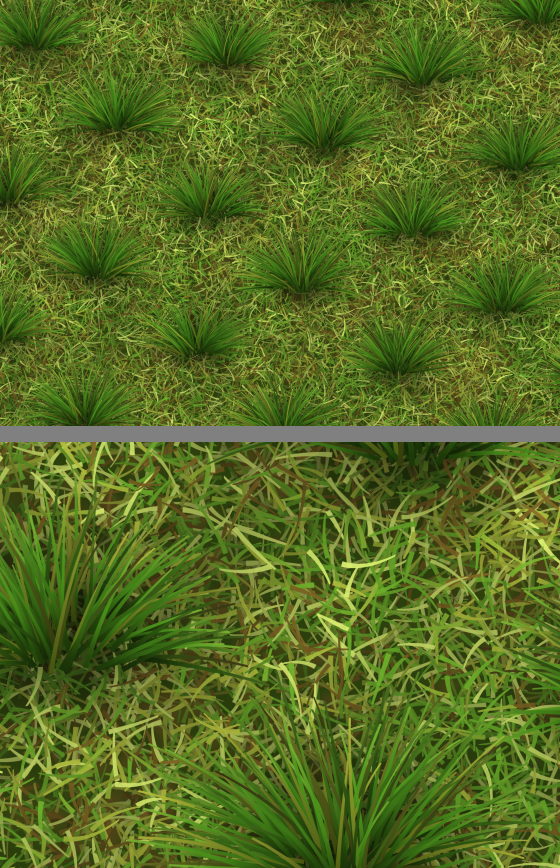
Top, the full canvas; bottom, a detail of the centre.
This texture is drawn by a Shadertoy shader. Its source:

```glsl
// Grass tufts on a skewed lattice over a mat of short, tangled turf.
// Turf: rotated grids of random short blades, tinted by gradient noise.
// Tufts: fans of drooping blades painted from back to front.

vec4 hash4(vec2 p) {
    vec4 q = fract(p.xyxy * vec4(.1031, .1030, .0973, .1099));
    q += dot(q, q.wzxy + 33.33);
    return fract((q.xxyz + q.yzzw) * q.zywx);
}

float gradientNoise(vec2 p) {
    vec2 i = floor(p), f = fract(p), u = f * f * (3. - 2. * f);
    vec2 e = vec2(0, 1);
    float a = dot(hash4(i).xy - .5, f);
    float b = dot(hash4(i + e.yx).xy - .5, f - e.yx);
    float c = dot(hash4(i + e.xy).xy - .5, f - e.xy);
    float d = dot(hash4(i + e.yy).xy - .5, f - e.yy);
    return 2. * mix(mix(a, b, u.x), mix(c, d, u.x), u.y);
}

mat2 rotation(float a) {
    return mat2(cos(a), sin(a), -sin(a), cos(a));
}

// Coverage of a curved, tapering blade rooted at the origin; angle is from up
float blade(vec2 q, float angle, float len, float bend, float halfWidth) {
    vec2 dir = vec2(sin(angle), cos(angle));
    float along = dot(q, dir);
    float across = dot(q, vec2(dir.y, -dir.x)) - bend * along * along / len;
    float w = halfWidth * (1. - .6 * clamp(along / len, 0., 1.));
    float edge = .75 / iResolution.y;
    return (1. - smoothstep(w - edge, w + edge, abs(across)))
         * smoothstep(-edge, edge, along)
         * (1. - smoothstep(len - edge, len + edge, along));
}

vec3 turf(vec2 p) {
    float dry = gradientNoise(p * 6.) + .6 * gradientNoise(p * 15. + 7.);
    float light = gradientNoise(p * 9. + 31.);
    vec3 color = mix(vec3(.17, .25, .05), vec3(.31, .27, .09),
                     smoothstep(-.2, .5, gradientNoise(p * 45.) + dry * .5));
    for (int layer = 0; layer < 16; layer++) {
        float level = float(layer) / 15.;
        mat2 turn = rotation(float(layer) * 1.3);
        vec2 g = turn * p / .029 + float(layer) * 17.3;
        for (int k = 0; k < 9; k++) {
            vec2 cell = floor(g) + vec2(k % 3, k / 3) - 1.;
            vec4 r = hash4(cell + 211.);
            vec4 s = hash4(cell + 517.);
            float len = mix(.018, .046, s.x);
            float angle = r.z * 6.283;
            vec2 q = (g - cell - r.xy) * .029 * turn;
            q += .5 * len * vec2(sin(angle), cos(angle));
            float cover = blade(q, angle, len, s.y - .5, mix(.0013, .0022, s.z));

            // Mixed fresh, straw and brown blades, brighter toward the top
            vec3 tint = mix(vec3(.36, .58, .14), vec3(.58, .62, .20),
                            smoothstep(.3, .8, r.w + dry * .6));
            tint = mix(tint, vec3(.70, .77, .36), step(.76, s.w));
            tint = mix(tint, vec3(.43, .34, .12), step(s.w, .13 + dry * .12));
            tint *= mix(.62, 1.06, level) * mix(.8, 1.15, s.z) * (1. + .3 * light);
            color = mix(color, tint, cover * .92);
        }
    }
    return color;
}

vec3 paintTuft(vec3 color, vec2 q, vec2 id) {
    // Shade the turf beneath and inside the fan
    vec2 e = (q + vec2(0, .025)) / vec2(.105, .075);
    color *= 1. - .62 * exp(-dot(e, e) * 1.3);
    float size = mix(.92, 1.1, hash4(id + 71.).x);
    for (int i = 0; i < 165; i++) {
        float front = float(i) / 164.;
        vec4 r = hash4(id * 13.7 + vec2(i, 3.1 * float(i)) + 91.);
        vec4 s = hash4(id * 7.3 + vec2(2.3 * float(i), i) + 373.);
        float side = r.x * 2. - 1.;
        float angle = side * mix(1.05, 1.75, front) + (r.y - .5) * .35;
        float len = size * mix(.06, .132, sqrt(r.z)) * (1. - .2 * abs(side));
        vec2 root = vec2(side * .05 + (s.x - .5) * .035,
                         mix(-.018, -.066, front) + .012 * side * side);
        float bend = sign(side) * .28 * s.y + (s.z - .5) * .12;
        float cover = blade(q - root, angle, len, bend, mix(.0015, .0024, s.w));

        // Dark roots rise to fresh tips, with some straw and russet blades
        float rise = clamp(length(q - root) / len, 0., 1.);
        vec3 tint = mix(vec3(.11, .23, .03), vec3(.25, .49, .09), smoothstep(0., .5, rise));
        tint = mix(tint, vec3(.45, .62, .19), smoothstep(.5, 1., rise) * .75);
        vec3 straw = mix(vec3(.28, .34, .06), vec3(.60, .63, .20), rise);
        tint = mix(tint, straw, step(.84, r.w));
        tint = mix(tint, vec3(.32, .28, .10), step(r.w, .07) * rise);
        color = mix(color, tint * mix(.58, 1.2, s.z), cover * .95);
    }
    return color;
}

void mainImage(out vec4 fragColor, in vec2 fragCoord) {
    vec2 p = fragCoord / iResolution.y;
    vec3 color = turf(p);

    // Visit the nearby lattice sites, back rows first
    mat2 lattice = mat2(.47, -.038, .214, -.187);
    vec2 origin = vec2(.753, .709);
    vec2 nearest = round(inverse(lattice) * (p - origin));
    for (int k = 0; k < 9; k++) {
        vec2 id = nearest + vec2(k % 3, k / 3) - 1.;
        vec2 jitter = (hash4(id + 43.).xy - .5) * .035;
        vec2 q = p - origin - lattice * id - jitter;
        if (abs(q.x) < .19 && abs(q.y) < .16) color = paintTuft(color, q, id);
    }
    fragColor = vec4(clamp(color, 0., 1.), 1);
}
```
